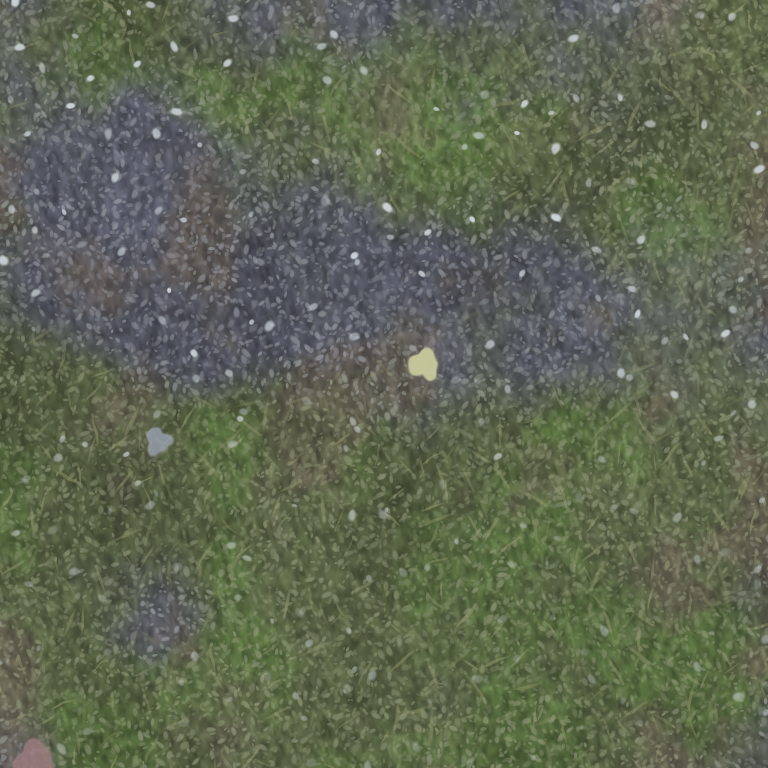
A WebGL 1 fragment shader for this texture:

```glsl
precision highp float;
uniform vec2 u_resolution;

const vec3 SLATE = vec3(0.320, 0.328, 0.375);
const vec3 MOSS = vec3(0.325, 0.362, 0.250);
const vec3 FRESH_GREEN = vec3(0.330, 0.430, 0.230);
const vec3 EARTH = vec3(0.385, 0.350, 0.310);
const vec3 PALE_GRIT = vec3(0.590, 0.600, 0.630);
const vec3 PALE_MOSS = vec3(0.560, 0.590, 0.470);
const vec3 STRAW = vec3(0.580, 0.590, 0.430);
const vec3 PEBBLE = vec3(0.830, 0.860, 0.880);
const vec3 LEAF = vec3(0.780, 0.790, 0.610);
const vec3 BLUE_SCRAP = vec3(0.620, 0.650, 0.720);
const vec3 PINK_STONE = vec3(0.620, 0.490, 0.500);

float hash(vec2 p) {
  vec3 q = fract(p.xyx * 0.1031);
  q += dot(q, q.yzx + 33.33);
  return fract((q.x + q.y) * q.z);
}

float noise(vec2 p) {
  vec2 i = floor(p), f = fract(p);
  f = f * f * (3.0 - 2.0 * f);
  float low = mix(hash(i), hash(i + vec2(1.0, 0.0)), f.x);
  float high = mix(hash(i + vec2(0.0, 1.0)), hash(i + 1.0), f.x);
  return mix(low, high, f.y);
}

float fbm(vec2 p) {
  float sum = 0.0, gain = 0.533;
  for (int i = 0; i < 4; i++) {
    sum += gain * noise(p);
    p = mat2(0.8, 0.6, -0.6, 0.8) * p * 2.03 + 17.3;
    gain *= 0.5;
  }
  return sum;
}

vec2 rotate(vec2 p, float angle) {
  float c = cos(angle), s = sin(angle);
  return vec2(c * p.x + s * p.y, c * p.y - s * p.x);
}

// Soft ellipses, one at most per cell; size is half length and half width in cells
float scatter(vec2 uv, float cells, float amount, vec2 size, float spread, float seed) {
  vec2 p = uv * cells, home = floor(p);
  float cover = 0.0;
  for (int y = -1; y <= 1; y++) {
    for (int x = -1; x <= 1; x++) {
      vec2 cell = home + vec2(float(x), float(y));
      vec2 key = cell + seed;
      vec2 centre = cell + vec2(hash(key + 11.7), hash(key + 47.3));
      float angle = 1.45 + spread * (hash(key + 83.1) - 0.5);
      float scale = mix(0.6, 1.2, hash(key + 131.9));
      float d = length(rotate(p - centre, angle) / (size * scale));
      float level = mix(0.35, 1.0, hash(key + 171.3)) * step(hash(key), amount);
      cover = max(cover, level * (1.0 - smoothstep(0.5, 1.2, d)));
    }
  }
  return cover;
}

// Single lump with an uneven, three-cornered rim
float lump(vec2 p, float radius, float turn) {
  float angle = atan(p.y, p.x) + turn;
  float rim = radius * (1.0 + 0.16 * cos(3.0 * angle) + 0.08 * cos(5.0 * angle + 1.0));
  return 1.0 - smoothstep(-0.0025, 0.0025, length(p) - rim);
}

// Damp soil: a slate band across moss, with fresh and earthy patches
vec3 soil(vec2 uv, float green) {
  vec3 color = mix(SLATE, MOSS, green);
  float fresh = smoothstep(0.50, 0.72, fbm(uv * 7.0 + 31.0));
  float earthy = smoothstep(0.52, 0.75, fbm(uv * 8.0 + 67.0));
  color = mix(color, FRESH_GREEN, 0.65 * fresh * green);
  color = mix(color, EARTH, 0.65 * earthy);
  return color * mix(0.84, 1.18, fbm(uv * 6.0 + 93.0));
}

void main() {
  vec2 uv = gl_FragCoord.xy / u_resolution.y;
  vec2 warped = uv + 0.004 * (vec2(noise(uv * 60.0), noise(uv * 60.0 + 41.0)) - 0.5);

  float height = (uv.y - 0.70 + 0.12 * uv.x) / 0.22;
  float band = exp(-height * height);
  float field = 0.70 - 0.52 * band + 0.12 * uv.x + 1.5 * (fbm(uv * 5.0) - 0.5);
  float green = smoothstep(0.15, 0.80, field);
  vec3 color = soil(uv, green);

  // Fine mottling, drawn out a little upright
  vec2 upright = rotate(warped, 0.2) * vec2(1.3, 0.8);
  float mottle = 0.6 * noise(upright * 95.0) + 0.4 * noise(upright * 190.0 + 23.0);
  color *= 1.0 + 0.55 * (mottle - 0.5);

  // Grit and short clippings
  vec3 pale = mix(PALE_GRIT, PALE_MOSS, green);
  float clump = mix(0.65, 1.1, noise(uv * 14.0 + 5.0));
  float coarse = scatter(warped, 72.0, 0.65, vec2(0.46, 0.25), 2.6, 3.0);
  float fine = scatter(warped, 112.0, 0.60, vec2(0.46, 0.29), 3.1, 211.0);
  color = mix(color, pale, clump * max(0.80 * coarse, 0.65 * fine));

  // Grass blades
  float blades = scatter(warped, 30.0, 0.65, vec2(0.60, 0.07), 2.4, 331.0);
  color = mix(color, STRAW, 0.55 * blades * mix(0.2, 1.0, green));

  // Bright pebbles, denser toward the top
  float pebbles = scatter(warped, 26.0, 0.30, vec2(0.18, 0.13), 3.1, 457.0);
  color = mix(color, PEBBLE, pebbles * mix(0.45, 0.95, smoothstep(0.2, 0.7, uv.y)));

  // Leaf and larger scraps
  color = mix(color, BLUE_SCRAP, 0.75 * lump(warped - vec2(0.207, 0.425), 0.017, 2.0));
  color = mix(color, PINK_STONE, 0.8 * lump(warped - vec2(0.045, 0.008), 0.026, 0.6));
  color = mix(color, LEAF, 0.95 * lump(warped - vec2(0.553, 0.525), 0.019, 0.9));

  gl_FragColor = vec4(color, 1.0);
}
```
